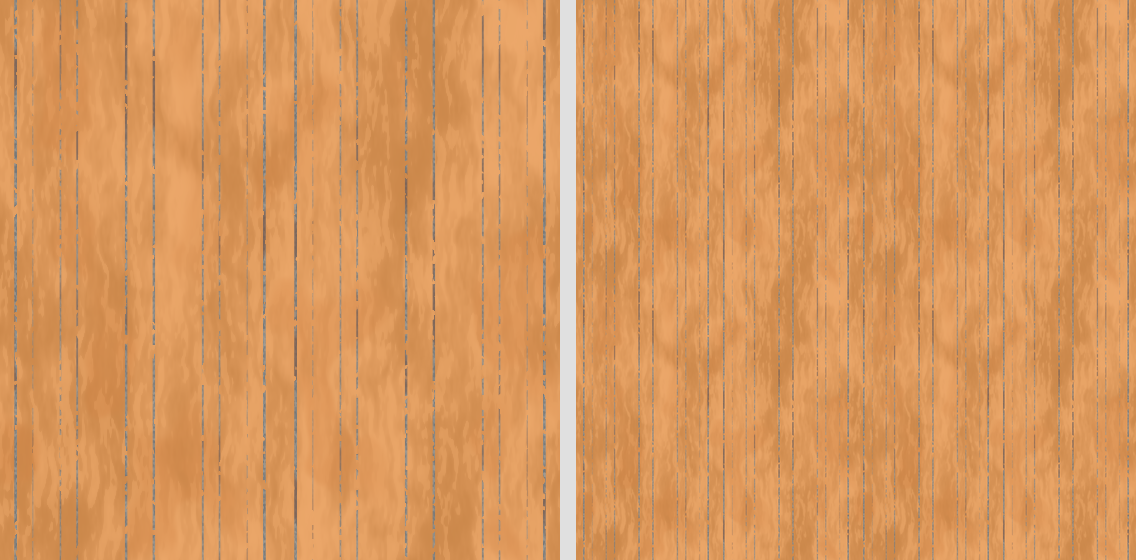
Left, the tile; right, the same tile 2 across and 2 down.
Write a three.js fragment shader that draws this texture.

```glsl
// Weathered orange wall with thin, chipped blue-grey pinstripes.
// A mirrored group of stripes repeats twice across; wrapping cellular noise
// paints the stains and vertical streaks, and breaks the stripes into dashes.
varying vec2 vUv;

vec3 hash3(vec2 p) {
  vec3 q = fract(vec3(p.xyx) * vec3(0.1031, 0.1030, 0.0973));
  q += dot(q, q.yxz + 33.33);
  return fract((q.xxy + q.yzz) * q.zyx);
}

// Tiling cellular noise: random cell values blended by distance, 0 to 1
float cells(vec2 uv, vec2 count, float seed) {
  vec2 p = uv * count;
  vec2 cell = floor(p);
  vec2 local = p - cell;
  float sum = 0.0;
  float total = 0.0;
  for (int j = -1; j <= 1; j++) {
    for (int i = -1; i <= 1; i++) {
      vec2 offset = vec2(float(i), float(j));
      vec3 h = hash3(mod(cell + offset, count) + seed);
      vec2 away = offset + 0.15 + 0.7 * h.xy - local;
      float weight = exp(-5.0 * dot(away, away));
      sum += h.z * weight;
      total += weight;
    }
  }
  return sum / total;
}

// Coverage of one pinstripe; weaker stripes are paler and more eroded
float stripe(float d, float at, float halfWidth, float strength, float chip, float wear) {
  float line = 1.0 - smoothstep(halfWidth - 0.0009, halfWidth + 0.0009, abs(d - at));
  float gap = 0.17 + 0.24 * (wear - 0.5) + 0.3 * (1.0 - strength);
  return line * strength * smoothstep(gap, gap + 0.09, chip);
}

void main() {
  // Gentle warp made of layered sines with whole periods
  vec2 a = 6.2831853 * vUv;
  vec2 uv = vUv + 0.006 * vec2(sin(3.0 * a.y + 2.0 * a.x) + 0.5 * sin(11.0 * a.y + a.x),
                               sin(4.0 * a.x - a.y) + 0.5 * sin(13.0 * a.x + 5.0 * a.y));

  // Broad stains, drips and fine grain
  float cloud = cells(uv, vec2(8.0, 3.0), 11.0);
  float patches = cells(uv, vec2(17.0, 9.0), 37.0);
  float mottle = cells(uv, vec2(54.0, 31.0), 53.0);
  float streak = cells(uv, vec2(100.0, 13.0), 71.0);
  float grain = cells(vUv, vec2(220.0, 64.0), 97.0);
  float tone = 0.42 * cloud + 0.28 * patches + 0.1 * mottle + 0.14 * streak + 0.06 * grain;
  vec3 color = mix(vec3(0.80, 0.535, 0.295), vec3(0.925, 0.655, 0.415),
                   smoothstep(0.22, 0.76, tone));

  // Ragged flakes of lighter paint along the drips
  float flake = 0.45 * streak + 0.25 * grain + 0.15 * mottle + 0.15 * patches;
  color = mix(color, vec3(0.915, 0.65, 0.405), 0.4 * smoothstep(0.55, 0.61, flake));

  // Warm rusty blotches
  float rust = smoothstep(0.6, 0.85, cells(uv, vec2(13.0, 8.0), 131.0)) * (0.4 + 0.6 * mottle);
  color = mix(color, vec3(0.82, 0.51, 0.265), 0.4 * rust);

  // Mirrored stripe group, measured from the middle of each repeat
  float d = 0.5 * abs(fract(2.0 * vUv.x) - 0.5);
  float chip = cells(vUv, vec2(192.0, 112.0), 151.0);
  float wear = cells(vUv, vec2(28.0, 7.0), 173.0);
  float ink = stripe(d, 0.0248, 0.0023, 0.95, chip, wear);
  ink = max(ink, stripe(d, 0.1120, 0.0017, 0.85, chip, wear));
  ink = max(ink, stripe(d, 0.1420, 0.0016, 0.75, chip, wear));
  ink = max(ink, stripe(d, 0.1914, 0.0012, 0.45, chip, wear));
  ink = max(ink, stripe(d, 0.2220, 0.0024, 1.0, chip, wear));

  // Stripe paint: scratched blue-grey, stained brown in places
  float scratch = cells(vUv, vec2(310.0, 230.0), 191.0);
  vec3 paint = mix(vec3(0.41, 0.45, 0.48), vec3(0.60, 0.61, 0.60), scratch);
  float stain = smoothstep(0.68, 0.9, cells(vUv, vec2(31.0, 13.0), 211.0));
  paint = mix(paint, vec3(0.45, 0.33, 0.28), 0.7 * stain);
  color = mix(color, paint, 0.92 * ink);

  gl_FragColor = vec4(color, 1.0);
}
```
